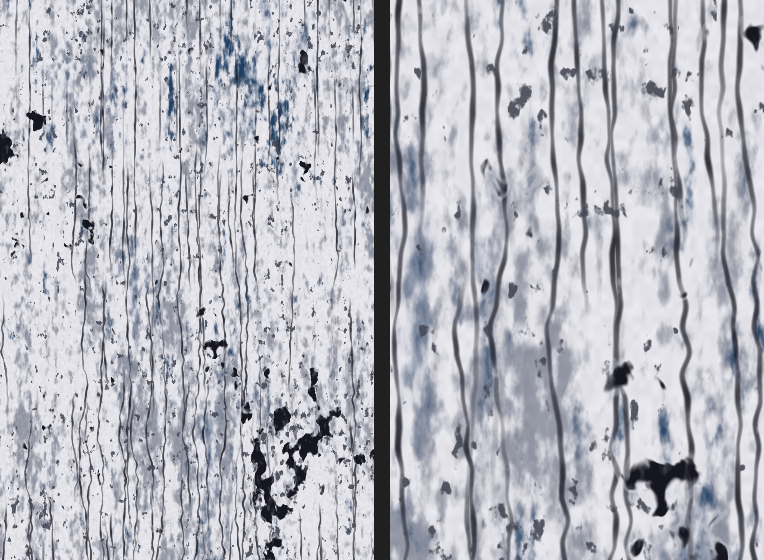
Left, the full canvas; right, a detail of the centre.
Reproduce this texture procedurally as a Shadertoy shader.

```glsl
// Weathered white paint over dark ink: misty vertical grain, blue washes,
// wandering cracks, small specks and ragged flakes gathered in patches.
// Everything is stretched value noise, cut by thresholds and soft masks.

const vec3 CHALK = vec3(0.895, 0.892, 0.916);
const vec3 MIST  = vec3(0.580, 0.595, 0.645);
const vec3 SLATE = vec3(0.390, 0.450, 0.550);
const vec3 BLUE  = vec3(0.090, 0.220, 0.360);
const vec3 INK   = vec3(0.085, 0.085, 0.125);
const vec3 WORN  = vec3(0.270, 0.280, 0.330);

const float FLAKE_CUT   = 0.83;   // noise level where bare ink shows
const float SPECK_CUT   = 0.75;
const float CRACK_WIDTH = 0.0012;

// Flake patches: centre, radius, strength
const vec4 PATCHES[11] = vec4[11](
    vec4(0.500, 0.230, 0.085, 0.27), vec4(0.585, 0.215, 0.045, 0.20),
    vec4(0.490, 0.060, 0.050, 0.18), vec4(0.655, 0.180, 0.030, 0.28),
    vec4(0.065, 0.780, 0.020, 0.36), vec4(0.010, 0.740, 0.025, 0.27),
    vec4(0.150, 0.600, 0.045, 0.21), vec4(0.015, 0.100, 0.028, 0.30),
    vec4(0.560, 0.700, 0.022, 0.25), vec4(0.540, 0.870, 0.026, 0.24),
    vec4(0.380, 0.350, 0.050, 0.19));

// Washes: centre, half width, half height
const vec4 BLUES[6] = vec4[6](
    vec4(0.060, 0.890, 0.011, 0.100), vec4(0.326, 0.960, 0.010, 0.060),
    vec4(0.305, 0.840, 0.006, 0.110), vec4(0.500, 0.790, 0.040, 0.120),
    vec4(0.655, 0.870, 0.012, 0.080), vec4(0.420, 0.890, 0.030, 0.060));
const vec4 SLATES[5] = vec4[5](
    vec4(0.240, 0.490, 0.040, 0.110), vec4(0.140, 0.840, 0.070, 0.110),
    vec4(0.370, 0.130, 0.030, 0.130), vec4(0.430, 0.270, 0.060, 0.080),
    vec4(0.480, 0.880, 0.130, 0.140));

float hash(vec2 p) {
    vec3 q = fract(p.xyx * vec3(0.1031, 0.1030, 0.0973));
    q += dot(q, q.yzx + 33.33);
    return fract((q.x + q.y) * q.z);
}

float noise(vec2 p) {
    vec2 i = floor(p), f = fract(p);
    f = f * f * (3.0 - 2.0 * f);
    vec2 e = vec2(0.0, 1.0);
    return mix(mix(hash(i), hash(i + e.yx), f.x),
               mix(hash(i + e.xy), hash(i + e.yy), f.x), f.y);
}

float fbm(vec2 p) {
    float sum = 0.0, amp = 0.5;
    for (int i = 0; i < 4; i++) {
        sum += amp * noise(p);
        p = mat2(1.6, 1.2, -1.2, 1.6) * p + 17.3;
        amp *= 0.5;
    }
    return sum / 0.9375;
}

float softSpot(vec2 p, vec2 centre, vec2 radius) {
    vec2 d = (p - centre) / radius;
    return exp(-dot(d, d));
}

// Broken, wandering vertical lines, one per column
float cracks(vec2 p, float columns, float seed, float presence) {
    float sway = (noise(p * vec2(7.0, 13.0) + seed) - 0.5) * 0.016
               + (noise(p * vec2(20.0, 70.0) + seed) - 0.5) * 0.005;
    float x = (p.x + sway * mix(1.0, 0.3, smoothstep(0.4, 0.8, p.y))) * columns;
    float id = floor(x) + seed;
    float d = abs(fract(x) - 0.25 - 0.5 * hash(vec2(id, 3.0))) / columns;
    float run = noise(vec2(id * 7.7, p.y * 5.0 + seed));
    float wear = noise(vec2(id * 3.1, p.y * 65.0));
    float width = CRACK_WIDTH * (0.35 + 1.1 * wear);
    float line = 1.0 - smoothstep(width * 0.4, width + 0.0012, d);
    return line * smoothstep(0.50, 0.68, run + presence) * (0.45 + 0.55 * wear);
}

void mainImage(out vec4 fragColor, in vec2 fragCoord) {
    vec2 p = fragCoord / iResolution.y;

    // Misty grain of the paint skin
    float grain  = fbm(p * vec2(150.0, 75.0));
    float streak = fbm(p * vec2(62.0, 9.0) + 40.0);
    float region = fbm(p * vec2(6.0, 3.5) + 9.0) - 0.5;
    float calm = softSpot(p, vec2(0.04, 0.45), vec2(0.10, 0.16))
               + softSpot(p, vec2(0.53, 0.52), vec2(0.15, 0.10));
    float mist = 0.5 * (grain + streak) + 0.22 * region - 0.07 * calm;
    vec3 col = mix(CHALK, MIST, smoothstep(0.46, 0.70, mist));
    col += 0.05 * (noise(p * vec2(260.0, 210.0)) - 0.5);

    // Slate and blue washes, torn into vertical strokes
    float slate = 0.0, blue = 0.0;
    for (int i = 0; i < 5; i++)
        slate += softSpot(p, SLATES[i].xy, SLATES[i].zw);
    for (int i = 0; i < 6; i++)
        blue += softSpot(p, BLUES[i].xy, BLUES[i].zw);
    float stroke = fbm(p * vec2(75.0, 17.0) + 80.0);
    float torn = 0.65 * stroke + 0.35 * grain;
    col = mix(col, SLATE, 0.75 * smoothstep(0.62, 0.88, torn + 0.19 * min(slate, 1.3)));
    col = mix(col, BLUE, 0.92 * smoothstep(0.68, 0.88, torn + 0.26 * min(blue, 1.2)));

    // Cracks, denser toward the lower middle
    float presence = 0.13 * softSpot(p, vec2(0.26, 0.22), vec2(0.26, 0.50)) - 0.12 * calm;
    float crack = max(cracks(p, 29.0, 5.0, presence), cracks(p, 47.0, 61.0, presence - 0.09));
    col = mix(col, INK, 0.88 * crack);

    // Density of bare patches
    float density = 0.0;
    for (int i = 0; i < 11; i++) {
        vec4 s = PATCHES[i];
        density += s.w * softSpot(p, s.xy, s.z * vec2(1.0, 1.45));
    }
    density = min(density, 0.37);

    // Fine specks that follow worn columns
    float vein = noise(p * vec2(26.0, 3.0) + 12.0) - 0.5;
    float speck = fbm(p * vec2(125.0, 85.0) + 150.0) + 0.16 * vein + 0.25 * density - 0.07 * calm;
    col = mix(col, WORN, 0.9 * smoothstep(SPECK_CUT - 0.05, SPECK_CUT + 0.05, speck));

    // Ragged flakes with a pale lifted rim
    vec2 warp = vec2(noise(p * 60.0), noise(p * 60.0 + 31.0)) - 0.5;
    float flake = fbm((p + 0.010 * warp) * vec2(50.0, 34.0) + 220.0) + density;
    float rim = smoothstep(FLAKE_CUT - 0.12, FLAKE_CUT - 0.06, flake);
    float bare = smoothstep(FLAKE_CUT - 0.035, FLAKE_CUT + 0.035, flake);
    col = mix(col, CHALK, 0.35 * rim);
    vec3 ink = mix(INK, WORN, 0.8 * smoothstep(0.55, 0.78, grain));
    col = mix(col, ink, bare);

    fragColor = vec4(clamp(col, 0.0, 1.0), 1.0);
}
```
